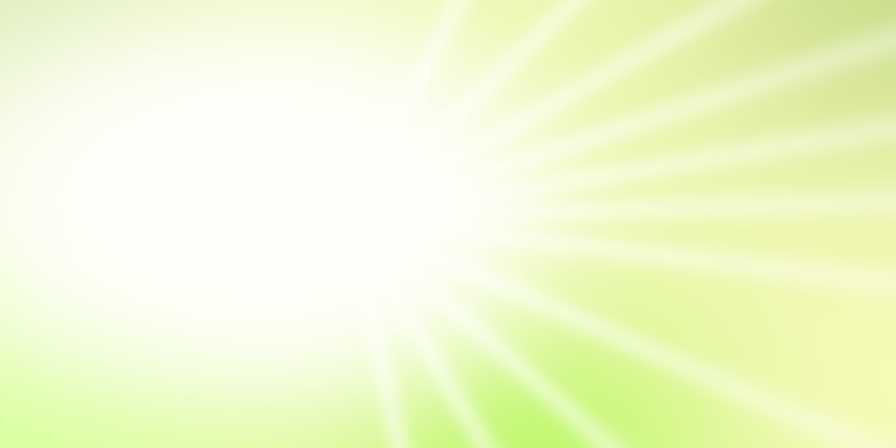
A Shadertoy shader for this background:

```glsl
#define RAY_ORIGIN vec2(0.78, 0.513)
#define GLOW_CENTER vec2(0.57, 0.55)
#define GLOW_HEIGHT 0.47
#define RAY_WIDTH 0.022
#define RAY_SPREAD 0.013
#define RAY_STRENGTH 0.62
#define RAY_SIDE_COUNT 5

const vec3 WHITE = vec3(0.998, 1.0, 0.985);
const vec3 PALE_LIME = vec3(0.935, 0.970, 0.690);
const vec3 FRESH_GREEN = vec3(0.760, 0.970, 0.440);
const vec3 OLIVE = vec3(0.800, 0.870, 0.550);
const vec3 LEAF = vec3(0.850, 1.0, 0.610);
const vec3 SAGE = vec3(0.870, 0.930, 0.720);
const vec3 CREAM = vec3(0.965, 0.980, 0.720);

// Soft elliptical spot: 1 at its center, falling towards 0
float spot(vec2 p, vec2 center, vec2 radius) {
    vec2 d = (p - center) / radius;
    return exp(-dot(d, d));
}

// Coloured patches around the rim
vec3 backdrop(vec2 p) {
    vec3 color = PALE_LIME;
    color = mix(color, SAGE, spot(p, vec2(0.0, 1.0), vec2(0.45, 0.5)));
    color = mix(color, LEAF, spot(p, vec2(0.0, 0.0), vec2(0.7, 0.5)));
    color = mix(color, CREAM, spot(p, vec2(2.0, 0.15), vec2(0.4, 0.4)));
    color = mix(color, OLIVE, spot(p, vec2(2.05, 1.05), vec2(0.5, 0.4)));
    return mix(color, FRESH_GREEN, spot(p, vec2(1.18, -0.02), vec2(0.42, 0.32)));
}

// Flat-topped white glow, wider on its left side
float whiteGlow(vec2 p) {
    vec2 d = p - GLOW_CENTER;
    d /= vec2(d.x < 0.0 ? 0.85 : 0.66, GLOW_HEIGHT);
    float d2 = dot(d, d);
    float halo = exp(-d2 * d2);
    float core = 0.6 * spot(p, RAY_ORIGIN + vec2(0.06, 0.02), vec2(0.3));
    return 1.0 - (1.0 - halo) * (1.0 - core);
}

// Ray directions open up away from the horizontal
float rayAngle(float k) {
    return k < 0.0 ? 0.17 + 0.285 * k - 0.004 * k * k
                   : 0.03 + 0.13 * k + 0.0034 * k * k * k;
}

// Fan of soft beams
float rays(vec2 p) {
    vec2 d = p - RAY_ORIGIN;
    float shade = 1.0;
    for (int i = -RAY_SIDE_COUNT; i <= RAY_SIDE_COUNT; i++) {
        float angle = rayAngle(float(i));
        vec2 dir = vec2(cos(angle), sin(angle));
        float along = dot(d, dir);
        float across = dot(d, vec2(-dir.y, dir.x));
        float width = RAY_WIDTH + RAY_SPREAD * max(along, 0.0);
        float beam = exp(-across * across / (width * width));
        float fade = smoothstep(0.0, 0.25, along) * exp(-0.45 * max(along, 0.0));
        shade *= 1.0 - RAY_STRENGTH * beam * fade;
    }
    return 1.0 - shade;
}

void mainImage(out vec4 fragColor, in vec2 fragCoord) {
    vec2 p = fragCoord / iResolution.xy * vec2(2.0, 1.0);
    vec3 color = backdrop(p);
    color = mix(color, WHITE, whiteGlow(p));
    color = mix(color, WHITE, rays(p));
    fragColor = vec4(color, 1.0);
}
```
